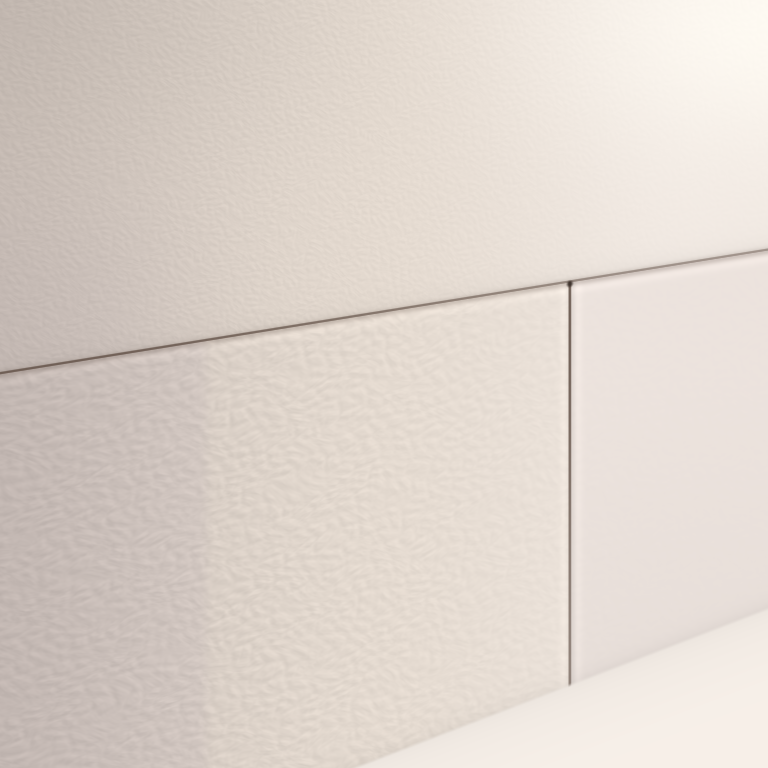
This texture is drawn by a Shadertoy shader. Its source:

```glsl
const vec3 SHADE = vec3(0.775, 0.732, 0.702);
const vec3 CREAM = vec3(0.895, 0.855, 0.815);
const vec3 PALE = vec3(0.945, 0.914, 0.888);
const vec3 FLOOR_TONE = vec3(0.950, 0.922, 0.895);
const vec3 GLOW = vec3(1.0, 0.985, 0.955);
const vec3 GROOVE = vec3(0.37, 0.30, 0.26);
const vec3 COOL_TINT = vec3(0.958, 0.953, 0.972);

const float SEAM_Y = 0.514;       // long groove: height at the left, slope
const float SEAM_SLOPE = 0.161;
const float JOINT_X = 0.742;      // upright groove between the panels
const float FLOOR_Y = 0.108;      // floor edge: height at the joint, slope
const float FLOOR_SLOPE = 0.385;
const float COOL_EDGE = 0.268;    // where the cool reflection ends
const float GROOVE_WIDTH = 0.0017;
const float GRAIN_UPPER = 0.026;
const float GRAIN_LOWER = 0.040;

vec2 hash2(vec2 p) {
    vec3 q = fract(p.xyx * vec3(0.1031, 0.1030, 0.0973));
    q += dot(q, q.yzx + 33.33);
    return fract((q.xx + q.yz) * q.zy);
}

// Cellular noise: gap between the two nearest points, zero on the creases
float creases(vec2 p) {
    vec2 cell = floor(p), f = fract(p);
    float near1 = 8.0, near2 = 8.0;
    for (int j = -1; j <= 1; j++) {
        for (int i = -1; i <= 1; i++) {
            vec2 o = vec2(i, j);
            float d = length(o + hash2(cell + o) - f);
            near2 = min(near2, max(near1, d));
            near1 = min(near1, d);
        }
    }
    return smoothstep(0.0, 0.55, near2 - near1);
}

// Leather height: wavering cells in two sizes
float leather(vec2 p) {
    p += 0.22 * sin(p.yx * vec2(1.7, 1.3) + 1.6 * sin(p * 0.61));
    p.y += 0.30 * sin(p.x * 0.9 + 2.0 * sin(p.y * 0.37));
    return 0.65 * creases(p) + 0.35 * creases(p * 1.7 + 7.3);
}

// Side-lit relief of the leather
float relief(vec2 p) {
    vec2 toLight = vec2(0.10, 0.24);
    return leather(p + toLight) - leather(p - toLight);
}

// Soft-edged line around zero distance
float stroke(float d, float width, float blur) {
    return 1.0 - smoothstep(width - blur, width + blur, abs(d));
}

float bump(float d, float width) {
    return exp(-d * d / (width * width));
}

void mainImage(out vec4 fragColor, in vec2 fragCoord) {
    vec2 uv = fragCoord / iResolution.xy;
    float blur = max(0.0012, 0.8 / iResolution.y);
    float seam = (uv.y - SEAM_Y - SEAM_SLOPE * uv.x) / length(vec2(1.0, SEAM_SLOPE));
    float joint = uv.x - JOINT_X;
    float ground = (uv.y - FLOOR_Y - FLOOR_SLOPE * joint) / length(vec2(1.0, FLOOR_SLOPE));
    float upper = smoothstep(-blur, blur, seam);
    float rightPanel = smoothstep(-blur, blur, joint) * (1.0 - upper);

    // Broad light, rising from left to right
    vec3 wall = mix(SHADE, CREAM, smoothstep(-0.12, 0.56, uv.x));
    wall = mix(wall, PALE, smoothstep(0.46, 0.92, uv.x) * mix(0.72, 1.0, upper));
    wall *= 1.0 - 0.035 * upper * smoothstep(0.70, 1.0, uv.y) * (1.0 - smoothstep(0.2, 0.7, uv.x));
    wall = mix(wall, PALE * vec3(0.978, 0.972, 0.976), rightPanel);
    wall *= 1.0 - 0.018 * rightPanel * (1.0 - smoothstep(0.10, 0.55, uv.y));
    float lowerCool = 1.0 - smoothstep(COOL_EDGE - 0.012, COOL_EDGE + 0.012, uv.x);
    float upperCool = (1.0 - smoothstep(0.10, 0.36, uv.x)) * (1.0 - smoothstep(0.55, 0.90, uv.y));
    wall *= mix(vec3(1.0), COOL_TINT, mix(lowerCool * 0.75, upperCool * 0.6, upper));
    vec2 toGlow = (uv - vec2(1.02, 0.97)) / vec2(0.28, 0.16);
    wall = mix(wall, GLOW, 0.9 * upper * exp(-dot(toGlow, toGlow)));

    // Leather grain, finer and fainter with distance
    float depth = uv.x + 0.30 * uv.x * uv.x;
    vec2 upperGrain = vec2(depth * 58.0, (uv.y + 0.28 * uv.x) * 108.0);
    vec2 lowerGrain = vec2(depth * 34.0, (uv.y - 0.02 * uv.x) * 72.0);
    float fade = 1.0 - 0.85 * smoothstep(0.25, 0.95, uv.x);
    float strength = mix(GRAIN_LOWER, GRAIN_UPPER, upper) * fade;
    strength *= mix(1.0, 0.35, rightPanel);
    wall *= 1.0 - strength * relief(upper > 0.5 ? upperGrain : lowerGrain);

    // Rounded panel rims
    float below = 1.0 - upper;
    wall *= 1.0 + 0.035 * below * bump(seam + 0.010, 0.007);
    wall *= 1.0 - 0.045 * upper * exp(-max(seam, 0.0) / 0.012);
    wall *= 1.0 + 0.030 * below * (bump(joint + 0.008, 0.005) + bump(joint - 0.010, 0.006));
    wall *= 1.0 - 0.050 * below * bump(joint - 0.003, 0.005);
    wall *= 1.0 - 0.045 * exp(-max(ground, 0.0) / 0.010);

    // Grooves and the dark corner where they meet
    float seamInk = stroke(seam, GROOVE_WIDTH, blur) * mix(0.82, 0.52, smoothstep(0.1, 1.0, uv.x));
    float seamHaze = 0.22 * bump(seam + 0.002, 0.005);
    wall = mix(wall, GROOVE, max(seamInk, seamHaze));
    float jointInk = stroke(joint, GROOVE_WIDTH, blur) * below;
    wall = mix(wall, GROOVE, jointInk * mix(0.62, 0.85, smoothstep(0.1, 0.6, uv.y)));
    float corner = length(vec2(joint, seam + 0.003));
    wall = mix(wall, GROOVE * 0.6, 0.85 * (1.0 - smoothstep(0.001, 0.006, corner)));

    // Pale floor
    vec3 ledge = FLOOR_TONE * (1.0 + 0.018 * smoothstep(0.0, 0.12, -ground));
    ledge *= 1.0 - 0.025 * exp(min(ground, 0.0) / 0.015);
    vec3 color = mix(ledge, wall, smoothstep(-0.003, 0.003, ground));
    fragColor = vec4(clamp(color, 0.0, 1.0), 1.0);
}
```
